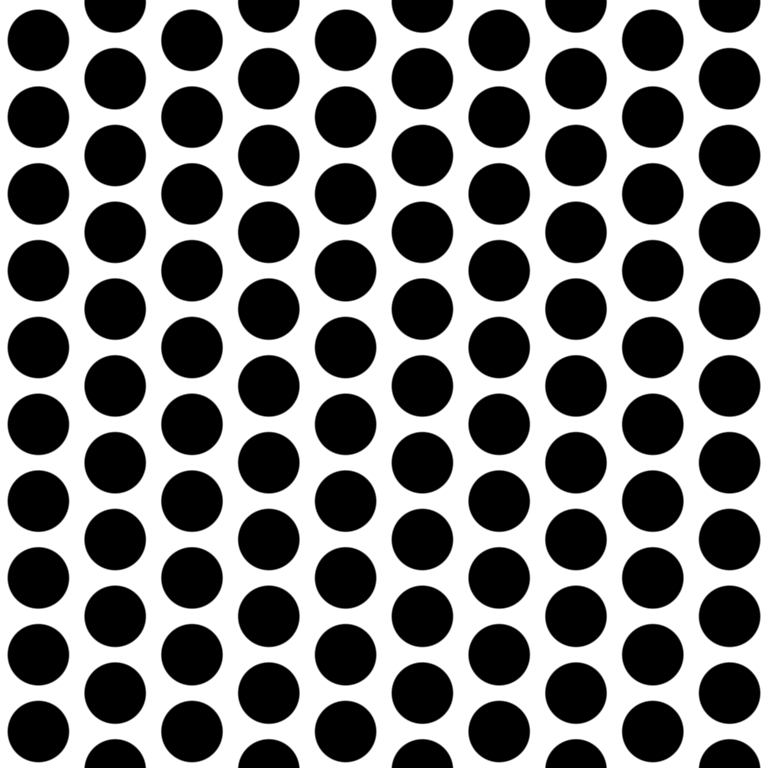
This pattern is drawn by a three.js fragment shader. Its source:

```glsl
// Black dots on white in ten columns of ten, every other column
// shifted by half a step. Each point is folded into its own cell,
// where a circle distance gives a softly edged disc.

varying vec2 vUv;

const float COLUMNS = 10.0;      // even, so the stagger wraps
const float ROWS = 10.0;
const float RADIUS = 0.4;        // in cells
const float EDGE_WIDTH = 0.028;  // in cells
const float DROP = 0.025;        // all dots sit slightly low, in cells

const vec3 PAPER = vec3(1.0);
const vec3 INK = vec3(0.0);

// Position relative to the dot centre of the surrounding cell
vec2 staggeredCell(vec2 p, float drop) {
  float oddColumn = mod(floor(p.x), 2.0);
  p.y += drop + 0.5 * oddColumn;
  return fract(p) - 0.5;
}

float circleDistance(vec2 p, float radius) {
  return length(p) - radius;
}

// 1 inside the shape, 0 outside, blended across the edge
float coverage(float dist, float width) {
  return 1.0 - smoothstep(-0.5 * width, 0.5 * width, dist);
}

void main() {
  vec2 cell = staggeredCell(vUv * vec2(COLUMNS, ROWS), DROP);
  float dots = coverage(circleDistance(cell, RADIUS), EDGE_WIDTH);
  gl_FragColor = vec4(mix(PAPER, INK, dots), 1.0);
}
```
